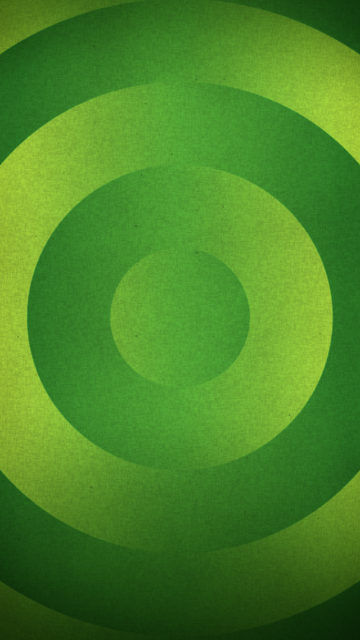
Give the GLSL for this background, as a Shadertoy shader.

```glsl
// Concentric green rings on worn, woven paper with alternating side light and dark edges.

const vec2  CENTER       = vec2(0.0, 0.007); // in canvas widths from the middle
const float INNER_RADIUS = 0.194;
const float RING_STEP    = 0.2305;
const vec3  SHADE_GREEN  = vec3(0.165, 0.450, 0.140);
const vec3  MID_GREEN    = vec3(0.305, 0.610, 0.195);
const vec3  LIME         = vec3(0.655, 0.800, 0.225);
const vec3  FADE_POWER   = vec3(1.15, 0.86, 1.30); // red and blue darken first
const float CONTRAST_CURVE = 1.10;
const float BLOTCH       = 0.20;
const float WEAVE        = 0.085;
const float GRAIN        = 0.06;
const float SPECK        = 0.20;

float hash(vec2 p) {
    vec3 q = fract(p.xyx * 0.1031);
    q += dot(q, q.yzx + 33.33);
    return fract((q.x + q.y) * q.z);
}

float noise(vec2 p) {
    vec2 cell = floor(p), f = fract(p);
    f = f * f * (3.0 - 2.0 * f);
    float low  = mix(hash(cell), hash(cell + vec2(1, 0)), f.x);
    float high = mix(hash(cell + vec2(0, 1)), hash(cell + vec2(1, 1)), f.x);
    return mix(low, high, f.y);
}

float fbm(vec2 p) {
    float sum = 0.0, weight = 0.5;
    for (int i = 0; i < 4; i++) {
        sum += weight * noise(p);
        p = mat2(1.6, 1.2, -1.2, 1.6) * p + 17.3;
        weight *= 0.5;
    }
    return sum;
}

// +1 on even rings and -1 on odd ones, smoothed over a pixel at each edge
float ringSign(float radius, float pixel) {
    float side = 1.0;
    for (int i = 0; i < 4; i++) {
        float edge = INNER_RADIUS + RING_STEP * float(i);
        side *= 1.0 - 2.0 * smoothstep(-pixel, pixel, radius - edge);
    }
    return side;
}

// Sparse dark flecks, at most one in each cell
float specks(vec2 p) {
    vec2 cell = floor(p);
    vec2 spot = 0.25 + 0.5 * vec2(hash(cell + 3.1), hash(cell + 8.7));
    float size = mix(0.03, 0.07, hash(cell + 5.3));
    float present = step(0.90, hash(cell + 12.9));
    return present * (1.0 - smoothstep(0.3 * size, size, length(fract(p) - spot)));
}

// Brightness: long fall to the bottom, short fall to the top, dim corners
float edgeLight(vec2 p) {
    float bottom = mix(0.30, 1.0, smoothstep(-0.98, -0.20, p.y));
    float top    = mix(1.0, 0.70, smoothstep(0.55, 0.92, p.y));
    float corner = 1.0 - 0.30 * smoothstep(0.74, 1.05, length(p));
    float sides  = 1.0 - 0.08 * smoothstep(0.40, 0.52, abs(p.x));
    return bottom * top * corner * sides;
}

void mainImage(out vec4 fragColor, in vec2 fragCoord) {
    vec2 p = (fragCoord - 0.5 * iResolution.xy) / iResolution.x;
    float pixel = 1.0 / iResolution.x;

    // Rings: each one runs from light to shade across, opposite to its neighbours
    float tone = -2.0 * p.x * ringSign(length(p - CENTER), pixel);
    tone = sign(tone) * pow(abs(tone), CONTRAST_CURVE);
    tone *= mix(0.75, 1.0, smoothstep(-0.75, -0.15, p.y));
    vec3 color = tone > 0.0 ? mix(MID_GREEN, LIME, min(tone, 1.0))
                            : mix(MID_GREEN, SHADE_GREEN, min(-1.15 * tone, 1.0));

    // Edge shading
    color *= pow(vec3(edgeLight(p)), FADE_POWER);

    // Paper: soft blotches, crossed threads, fine grain and flecks
    float threads = noise(p * vec2(110, 280) + 400.0) + noise(p * vec2(280, 110) + 700.0) - 1.0;
    float paper = 1.0 + BLOTCH * (fbm(p * 4.0 + 40.0) - 0.47)
                      + WEAVE * threads
                      + GRAIN * (noise(p * 330.0 + 900.0) - 0.5);
    paper *= 1.0 - SPECK * specks(p * 14.0 + 60.0);

    fragColor = vec4(clamp(color * paper, 0.0, 1.0), 1.0);
}
```
